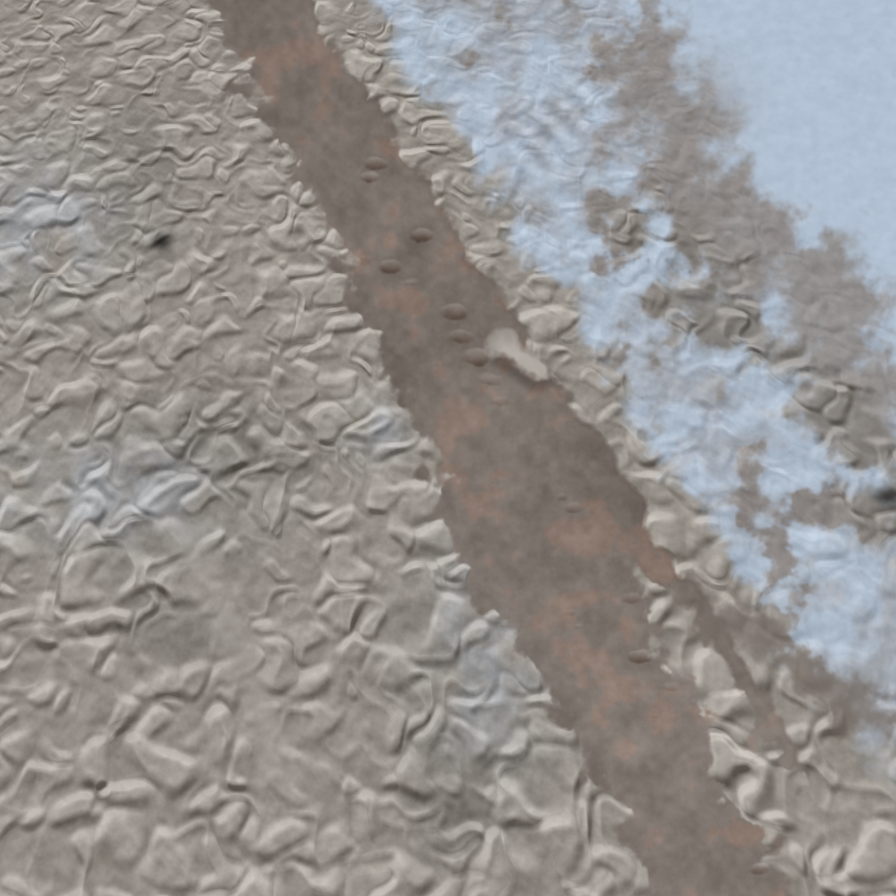
This texture is drawn by a WebGL 2 fragment shader. Its source:

```glsl
#version 300 es
precision highp float;
uniform vec2 u_resolution;
out vec4 fragColor;
#define CLOD_SCALE 27.0
#define GRAIN_SCALE 46.0
#define RELIEF 0.34
#define SNOW_RELIEF 0.20
#define EDGE_WOBBLE 0.020
#define CHIP_COUNT 26
const vec3 SOIL = vec3(0.595, 0.573, 0.545);
const vec3 DARK = vec3(0.47, 0.45, 0.425);
const vec3 BED = vec3(0.475, 0.44, 0.415);
const vec3 SLUSH = vec3(0.635, 0.655, 0.685);
const vec3 SNOW = vec3(0.695, 0.755, 0.825);
const vec3 MUD = vec3(0.555, 0.535, 0.525);

float hash(vec2 p) { return fract(sin(dot(p, vec2(127.1, 311.7))) * 43758.5); }
float noise(vec2 p) {
  vec2 i = floor(p), f = fract(p);
  f = f * f * (3.0 - 2.0 * f);
  return mix(mix(hash(i), hash(i + vec2(1, 0)), f.x),
             mix(hash(i + vec2(0, 1)), hash(i + vec2(1, 1)), f.x), f.y);
}
float fbm(vec2 p) {
  float sum = 0.0, amp = 0.5;
  for (int i = 0; i < 4; i++) {
    sum += amp * noise(p);
    p = mat2(1.6, 1.2, -1.2, 1.6) * p + 7.3;
    amp *= 0.5;
  }
  return sum;
}
// Rounded lumps of random size, one per cell
float clods(vec2 p) {
  float top = 0.0;
  for (int k = 0; k < 9; k++) {
    vec2 c = floor(p) + vec2(k % 3 - 1, k / 3 - 1);
    float r = mix(0.25, 0.75, hash(c + 41.3));
    float d = length(p - c - vec2(hash(c), hash(c + 19.7)));
    top = max(top, r * smoothstep(1.0, 0.35, d / r));
  }
  return top;
}
float soilHeight(vec2 p) {
  vec2 q = p + 0.036 * (vec2(noise(p * 38.0), noise(p * 38.0 + 31.0)) - 0.5);
  float ridges = 1.0 - abs(2.0 * noise(q * GRAIN_SCALE) - 1.0);
  return clods(q * CLOD_SCALE) + 0.42 * ridges + 0.45 * fbm(p * 55.0);
}
float segment(vec2 p, vec2 a, vec2 b) {
  vec2 d = b - a;
  return length(p - a - d * clamp(dot(p - a, d) / dot(d, d), 0.0, 1.0));
}
float blob(vec2 p, float x, float y, float w, float h) {
  vec2 d = (p - vec2(x, y)) / vec2(w, h);
  return exp(-dot(d, d));
}
float band(float d, float width, float soft) {
  return 1.0 - smoothstep(width - soft, width + soft, d);
}

void main() {
  vec2 p = gl_FragCoord.xy / u_resolution;
  float down = 1.0 - p.y, s = 1.0 / (1.35 - 0.6 * p.y);
  vec2 ground = vec2((p.x - 0.5) * s, 2.0 * s);
  float wide = fbm(p * 7.0) - 0.47, rough = fbm(p * 30.0) - 0.47;
  float fine = fbm(p * 110.0) - 0.47;

  // Relief lit from above
  float h = soilHeight(ground);
  float lit = h - soilHeight(ground + vec2(-0.002, 0.006));
  float shade = clamp(lit * RELIEF, -0.2, 0.13) + 0.07 * (h - 0.75);
  float bump = fbm(ground * 34.0) - fbm(ground * 34.0 + vec2(-0.1, 0.3));

  // Churned soil with hollows, frost and a pressed rib
  float hollow = blob(p, 0.16, 0.8, 0.05, 0.11) + blob(p, 0.24, 0.5, 0.09, 0.05)
    + blob(p, 0.19, 0.3, 0.07, 0.04) + blob(p, 0.5, 0.11, 0.05, 0.1);
  float frost = blob(p, 0.03, 0.75, 0.09, 0.07) + blob(p, 0.12, 0.45, 0.12, 0.05)
    + blob(p, 0.54, 0.27, 0.06, 0.1) + blob(p, 0.42, 0.52, 0.03, 0.03);
  vec3 color = mix(SOIL, DARK, clamp(0.6 * hollow + 0.5 * wide, 0.0, 0.8));
  color = mix(color, SLUSH, clamp(frost * (0.5 + 2.0 * rough), 0.0, 0.6));
  float rib = band(segment(p, vec2(0.21, 0.4), vec2(0.32, 0.14)), 0.018, 0.014);
  color += shade * (1.0 - 0.7 * rib) + 0.03 * rib + 0.1 * fine;

  // Slush, muddy lane and clean snow
  float rightEdge = 0.341 + 0.665 * down, beyond = p.x - rightEdge;
  float slushMask = smoothstep(0.045, 0.085, beyond + 0.1 * rough + 0.03 * wide);
  vec3 slush = mix(SLUSH, SNOW, clamp(0.35 + 3.0 * rough, 0.0, 0.8));
  slush = mix(slush, MUD, smoothstep(0.04, 0.2, wide - rough));
  slush += SNOW_RELIEF * bump + 0.35 * shade + 0.08 * fine;
  color = mix(color, slush, slushMask * (1.0 - 0.7 * smoothstep(0.7, 0.95, down)));
  vec2 bend = vec2(0.84, 0.73);
  float lane = min(segment(p, vec2(0.75, 0.88), bend), segment(p, bend, vec2(1.03, 0.53)));
  vec3 mud = MUD + 0.1 * bump + 0.2 * shade + 0.08 * fine;
  color = mix(color, mud, 0.85 * band(lane + 0.25 * rough, 0.07, 0.045));
  float crumbs = band(segment(p, vec2(0.71, 0.74), vec2(1.02, 0.44)) + 0.18 * rough, 0.028, 0.025);
  color = mix(color, DARK + 0.05 + 1.1 * shade, 0.75 * crumbs);
  float snowLine = p.x - 0.71 - 0.66 * down - 0.3 * max(down - 0.18, 0.0);
  float snowMask = smoothstep(-0.03, 0.045, snowLine + 0.16 * rough + 0.12 * wide);
  snowMask *= 1.0 - 0.8 * blob(p, 0.765, 0.885, 0.05, 0.04);
  color = mix(color, SNOW + 0.05 * (bump + fine), snowMask);

  // Tread bars pressed in the slush
  vec2 t = mat2(0.72, 0.69, -0.69, 0.72) * (p - vec2(0.615, 0.855));
  color += 0.07 * sin(t.y * 250.0 + 900.0 * t.x * t.x) * blob(t, 0.0, 0.0, 0.033, 0.077);

  // Smooth wheel rut between ragged banks
  float ragged = EDGE_WOBBLE * (2.0 * rough + 0.5 * (h - 0.8));
  float leftEdge = 0.232 + 0.504 * down - 0.045 * exp(-pow(abs(down - 0.61) / 0.07, 2.0));
  float rutRight = rightEdge - 0.11 * smoothstep(0.8, 1.0, down) - ragged;
  float rut = smoothstep(-0.007, 0.007, min(p.x - leftEdge - 2.0 * ragged, rutRight - p.x));
  float streak = noise(vec2((p.x + 0.58 * p.y) * 60.0, p.y * 13.0)) - 0.5;
  vec3 bed = BED + 0.09 * (wide + fine) + 0.13 * rough + 0.035 * streak;
  bed += 0.03 * smoothstep(0.6, 1.0, down) - 0.07 * band(abs(rutRight - p.x), 0.004, 0.01);
  bed += vec3(0.03, -0.005, -0.02) * smoothstep(0.05, 0.18, rough);
  color = mix(color, bed, rut);

  // Crumbled ridge and side rut
  float ridge = abs(p.x - 0.36 - 0.56 * down) + 0.1 * rough - 0.015 * (h - 0.8);
  ridge = band(ridge, 0.01 + 0.09 * max(down - 0.62, 0.0), 0.008) * smoothstep(0.6, 0.64, down);
  color = mix(color, SOIL + 1.2 * shade, ridge);
  float side = segment(p, vec2(0.81, 0.31), vec2(0.97, 0.2)) + 0.08 * rough;
  color = mix(color, BED + 0.15 * rough, 0.75 * band(side, 0.016, 0.014));

  // Fallen lump with shadow
  vec2 a = vec2(0.565, 0.612), b = vec2(0.602, 0.588);
  color *= 1.0 - 0.28 * band(segment(p + vec2(0.003, 0.008), a, b), 0.016, 0.008);
  color = mix(color, SOIL + 0.04 + 0.2 * rough, band(segment(p, a, b) + 0.03 * rough, 0.016, 0.004));

  // Loose chips in the rut
  for (int i = 0; i < CHIP_COUNT; i++) {
    vec2 id = vec2(i, 3.7);
    float fall = hash(id), size = mix(0.004, 0.012, hash(id + 9.2));
    vec2 d = p - vec2(0.23 + 0.57 * fall + 0.11 * hash(id + 5.1), 1.0 - fall);
    float chip = band(length(d * vec2(1.0, 1.8)) + 0.03 * rough, size, 0.004) * rut;
    color += chip * mix(vec3(-0.1, -0.12, -0.13), vec3(0.1), smoothstep(-size, size, d.y));
  }
  // Deep pits
  color *= 1.0 - 0.6 * (blob(p, 0.181, 0.73, 0.01, 0.01) + blob(p, 0.99, 0.446, 0.016, 0.01));
  fragColor = vec4(clamp(color, 0.0, 1.0), 1.0);
}
```
